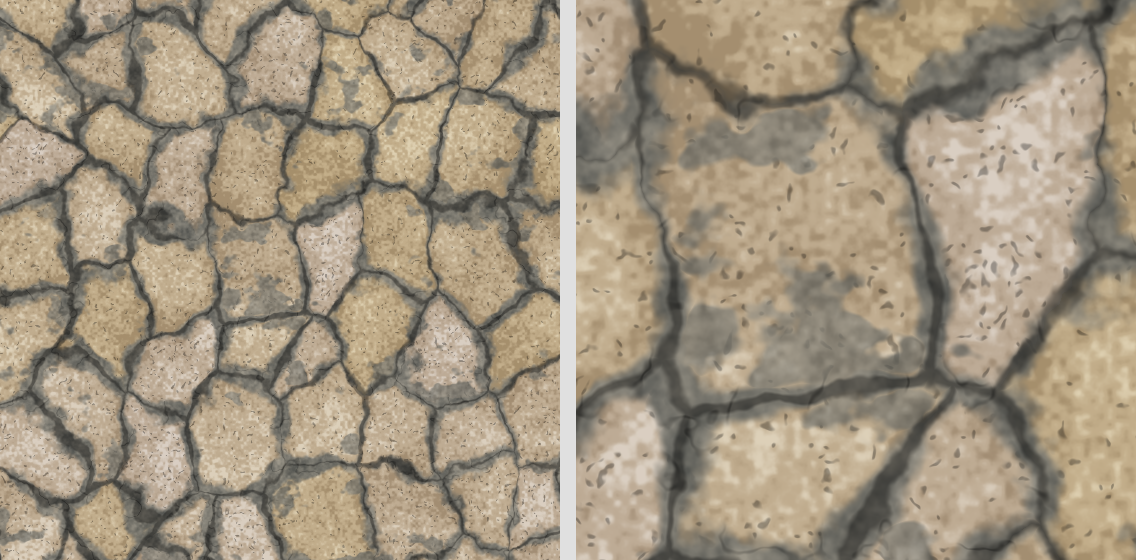
Left: the whole. Right: its middle third, enlarged.
Give the GLSL for this texture, as a WebGL 1 fragment shader.

```glsl
precision highp float;
uniform vec2 u_resolution;

const vec3 GOLD_TAN = vec3(0.63, 0.56, 0.455);
const vec3 SAND = vec3(0.74, 0.68, 0.58);
const vec3 PALE = vec3(0.85, 0.82, 0.75);
const vec3 MORTAR_DARK = vec3(0.31, 0.32, 0.31);
const vec3 MORTAR_LIGHT = vec3(0.59, 0.575, 0.53);
const float NOISE_MEAN = 0.47;

float hash(vec2 p) {
  vec3 q = fract(vec3(p.xyx) * 0.1031);
  q += dot(q, q.yzx + 33.33);
  return fract((q.x + q.y) * q.z);
}

vec2 hash2(vec2 p) {
  return vec2(hash(p + 17.3), hash(p + 71.9));
}

float noise(vec2 p) {
  vec2 i = floor(p);
  vec2 f = fract(p);
  f = f * f * (3.0 - 2.0 * f);
  float low = mix(hash(i), hash(i + vec2(1.0, 0.0)), f.x);
  float high = mix(hash(i + vec2(0.0, 1.0)), hash(i + 1.0), f.x);
  return mix(low, high, f.y);
}

// Layered noise, centred on zero
float layers(vec2 p) {
  float sum = 0.0;
  float amp = 0.5;
  for (int i = 0; i < 4; i++) {
    sum += amp * noise(p);
    p = mat2(1.6, 1.2, -1.2, 1.6) * p + 7.7;
    amp *= 0.5;
  }
  return sum - NOISE_MEAN;
}

vec2 cellPoint(vec2 cell) {
  return cell + 0.1 + 0.8 * hash2(cell);
}

// Cellular stones: x = distance to the joint, yz = cell of the stone
vec3 stones(vec2 p) {
  vec2 base = floor(p);
  vec2 nearest = base;
  float best = 100.0;
  for (int y = -1; y <= 1; y++) {
    for (int x = -1; x <= 1; x++) {
      vec2 cell = base + vec2(float(x), float(y));
      float d = distance(cellPoint(cell), p);
      if (d < best) {
        best = d;
        nearest = cell;
      }
    }
  }
  vec2 a = cellPoint(nearest);
  float joint = 100.0;
  for (int y = -2; y <= 2; y++) {
    for (int x = -2; x <= 2; x++) {
      vec2 b = cellPoint(nearest + vec2(float(x), float(y)));
      if (x != 0 || y != 0) {
        joint = min(joint, dot(0.5 * (a + b) - p, normalize(b - a)));
      }
    }
  }
  return vec3(joint, nearest);
}

// Small round pits scattered in some cells
float pits(vec2 p, float share) {
  vec2 cell = floor(p);
  vec2 offset = fract(p) - 0.3 - 0.4 * hash2(cell);
  float spot = 1.0 - smoothstep(0.1, 0.34, length(offset));
  return spot * step(hash(cell + 5.1), share);
}

vec3 stoneColor(float tone, float tint) {
  vec3 color = mix(GOLD_TAN, SAND, smoothstep(0.0, 0.5, tone));
  color = mix(color, PALE, smoothstep(0.5, 1.05, tone));
  return color * mix(vec3(1.03, 1.0, 0.92), vec3(1.0, 0.985, 1.02), tint);
}

void main() {
  vec2 uv = gl_FragCoord.xy / u_resolution.y;

  // Bent stone layout
  vec2 bend = vec2(layers(uv * 6.0), layers(uv * 6.0 + 31.0));
  vec2 ripple = vec2(layers(uv * 40.0), layers(uv * 40.0 + 53.0));
  vec3 stone = stones(uv * vec2(7.6, 6.3) + 3.0 + 0.9 * bend + 0.13 * ripple);
  float depth = stone.x;
  float tint = hash(stone.yz + 2.7);
  float wear = hash(stone.yz + 8.4);

  // Grainy stone faces, duller near the rim
  float grain = 0.9 * layers(uv * 95.0) + 0.75 * (noise(uv * 215.0) - 0.5);
  float tone = 0.56 + 1.0 * layers(uv * 10.0 + 4.0) + 0.85 * grain;
  tone += 0.24 * (tint - 0.5) - 0.28 * (1.0 - smoothstep(0.05, 0.25, depth));
  vec3 color = stoneColor(tone, tint);
  float pitting = pits(uv * 120.0 + 4.0 * ripple, 0.1 + 0.2 * tint);
  color *= 1.0 - 0.3 * pitting;

  // Grey mortar and weathered patches
  float ragged = layers(uv * 26.0 + 11.0);
  float width = 0.072 + 0.2 * layers(uv * 7.0 + 21.0);
  float mortar = 1.0 - smoothstep(width - 0.04, width + 0.05, depth + 0.27 * ragged);
  float limit = mix(0.2, 0.04, wear * wear) + 0.06 * smoothstep(0.1, 0.35, depth);
  float patches = layers(uv * vec2(19.0, 24.0) + 41.0) + 0.25 * ragged;
  float stain = 0.8 * smoothstep(limit, limit + 0.08, patches);
  float shade = 0.5 + 1.3 * layers(uv * 48.0 + 61.0) + 0.45 * grain;
  vec3 grey = mix(MORTAR_DARK, MORTAR_LIGHT, clamp(shade, 0.0, 1.0));
  color = mix(color, grey, 0.92 * max(mortar, stain));

  // Thin dark cracks and wisps inside the mortar
  float crackWidth = 0.026 + 0.09 * layers(uv * 14.0 + 81.0);
  float crack = 1.0 - smoothstep(crackWidth - 0.015, crackWidth + 0.02, depth);
  float wisp = 1.0 - smoothstep(0.0, 0.03, abs(layers(uv * 22.0 + 91.0)));
  color *= 1.0 - 0.36 * crack - 0.18 * wisp * mortar;

  gl_FragColor = vec4(color, 1.0);
}
```
